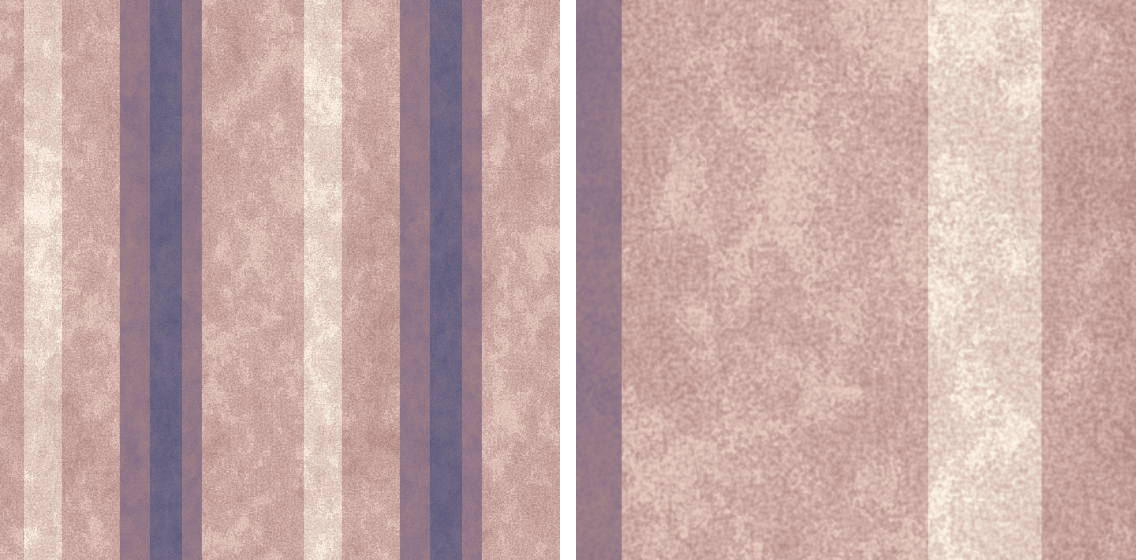
Left: the whole. Right: its middle third, enlarged.
Give the GLSL for this pattern, as a WebGL 1 fragment shader.

```glsl
precision highp float;

uniform vec2 u_resolution;

#define REPEATS 2.0
#define CREAM_SPAN vec2(0.086, 0.221)
#define MAUVE_SPAN vec2(0.428, 0.721)
#define BLUE_SPAN vec2(0.535, 0.650)
#define ROUGHNESS 0.74
#define WARP 0.012
#define CLOUD_WEAR 0.21
#define PEEL_WEAR 0.17
#define STAIN_WEAR 0.24
#define GRAIN_WEAR 0.40
#define WEAVE_WEAR 0.10

float hash(vec2 p) {
  vec3 q = fract(p.xyx * vec3(0.1031, 0.1030, 0.0973));
  q += dot(q, q.yzx + 33.33);
  return fract((q.x + q.y) * q.z);
}

// Slope of the lattice corner, wrapped to the period, along an offset
float corner(vec2 cell, vec2 offset, vec2 period, float seed) {
  float angle = 6.2832 * hash(mod(cell, period) + seed * vec2(17.0, 31.0));
  return dot(vec2(cos(angle), sin(angle)), offset);
}

// Gradient noise that wraps over the unit square
float noise(vec2 uv, vec2 period, float seed) {
  vec2 p = uv * period;
  vec2 cell = floor(p);
  vec2 f = p - cell;
  vec2 s = f * f * f * (f * (f * 6.0 - 15.0) + 10.0);
  vec2 e = vec2(1.0, 0.0);
  float low = mix(corner(cell, f, period, seed),
                  corner(cell + e.xy, f - e.xy, period, seed), s.x);
  float high = mix(corner(cell + e.yx, f - e.yx, period, seed),
                   corner(cell + e.xx, f - e.xx, period, seed), s.x);
  return mix(low, high, s.y);
}

float fbm(vec2 uv, vec2 period, float seed) {
  float sum = 0.0;
  float gain = 1.0;
  for (int i = 0; i < 5; i++) {
    sum += gain * noise(uv, period, seed + float(i));
    period *= 2.0;
    gain *= ROUGHNESS;
  }
  return sum;
}

// Antialiased stripe coverage between two edges
float stripe(float x, vec2 span, float blur) {
  return smoothstep(-blur, blur, x - span.x) * smoothstep(-blur, blur, span.y - x);
}

void main() {
  vec2 uv = gl_FragCoord.xy / u_resolution;
  float x = fract(uv.x * REPEATS);
  float blur = 0.6 * REPEATS / u_resolution.x;

  // Fine grain and the drag of the cloth in both directions
  float grain = noise(uv, vec2(250.0), 31.0) + noise(uv, vec2(410.0), 32.0);
  float weave = noise(uv, vec2(170.0, 26.0), 33.0) + 0.6 * noise(uv, vec2(22.0, 190.0), 34.0);
  float tooth = GRAIN_WEAR * grain + WEAVE_WEAR * weave;

  // Broad clouds, ragged peeled patches and small dark stains
  vec2 bend = vec2(fbm(uv, vec2(20.0, 16.0), 1.0), fbm(uv, vec2(20.0, 16.0), 7.0));
  vec2 p = uv + WARP * bend;
  float cloud = fbm(p, vec2(5.0, 3.0), 13.0);
  float blotch = fbm(p, vec2(17.0, 13.0), 19.0);
  float fleck = fbm(uv + 0.3 * WARP * bend, vec2(34.0, 27.0), 25.0);
  float flake = blotch + 0.5 * cloud + 0.25 * fleck + 0.15 * grain;
  float peel = smoothstep(0.22, 0.36, flake);
  float stain = smoothstep(0.28, 0.62, fleck - 0.4 * cloud + 0.2 * grain);

  float wear = 0.49 + CLOUD_WEAR * cloud + PEEL_WEAR * peel - STAIN_WEAR * stain
             + 0.13 * blotch + 0.12 * fleck + tooth;
  float dye = 0.52 + 0.28 * fbm(p, vec2(18.0, 13.0), 37.0) + 0.13 * cloud
            + 0.22 * fleck - 0.2 * stain + 0.7 * tooth;
  wear = clamp(wear, 0.0, 1.0);
  dye = clamp(dye, 0.0, 1.0);

  vec3 rose = mix(vec3(0.70, 0.54, 0.53), vec3(0.90, 0.79, 0.75), wear);
  vec3 cream = mix(vec3(0.80, 0.68, 0.65), vec3(0.99, 0.95, 0.90), wear);
  vec3 mauve = mix(vec3(0.51, 0.43, 0.53), vec3(0.65, 0.52, 0.53), dye);
  vec3 blue = mix(vec3(0.36, 0.35, 0.49), vec3(0.50, 0.45, 0.53), dye);

  vec3 color = mix(rose, cream, stripe(x, CREAM_SPAN, blur));
  color = mix(color, mauve, stripe(x, MAUVE_SPAN, blur));
  color = mix(color, blue, stripe(x, BLUE_SPAN, blur));
  gl_FragColor = vec4(color, 1.0);
}
```
